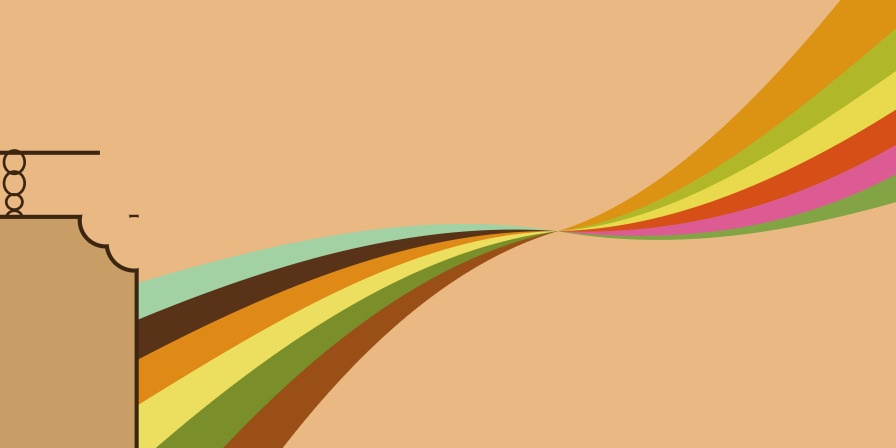
Write a Shadertoy shader that draws this background.

```glsl
// Two fans of coloured ribbons meet in a knot on a tan ground, beside a hanging sign.
// Ribbon edges are cubics in the distance from the knot; the sign is a corner
// with two round bites, hung on a chain of ellipses. Unit: canvas height.

const vec3 GROUND = vec3(0.918, 0.722, 0.510);
const vec3 PANEL  = vec3(0.790, 0.620, 0.400);
const vec3 INK    = vec3(0.230, 0.150, 0.070);

const vec2 KNOT = vec2(1.245, 0.484);

// Cubic coefficients of each edge's drop below the knot, top to bottom.
const vec3 LEFT_EDGES[7] = vec3[7](
    vec3(-0.160, 0.422, -0.128), vec3(-0.074, 0.392, -0.094),
    vec3(-0.017, 0.458, -0.121), vec3( 0.017, 0.630, -0.220),
    vec3( 0.121, 0.573, -0.119), vec3( 0.200, 0.649, -0.066),
    vec3( 0.298, 0.780,  0.030));
const vec3 RIGHT_EDGES[7] = vec3[7](
    vec3(-0.305, -0.979,  0.263), vec3(-0.116, -0.952,  0.413),
    vec3(-0.066, -0.776,  0.313), vec3(-0.022, -0.536,  0.118),
    vec3( 0.039, -0.350, -0.053), vec3( 0.109, -0.256, -0.147),
    vec3( 0.181, -0.445,  0.121));

// Mint, brown, orange, yellow, green, rust.
const vec3 LEFT_BANDS[6] = vec3[6](
    vec3(0.635, 0.820, 0.643), vec3(0.345, 0.200, 0.090),
    vec3(0.875, 0.541, 0.086), vec3(0.925, 0.875, 0.376),
    vec3(0.478, 0.557, 0.160), vec3(0.600, 0.310, 0.086));
// Amber, lime, yellow, red, pink, green.
const vec3 RIGHT_BANDS[6] = vec3[6](
    vec3(0.863, 0.576, 0.078), vec3(0.690, 0.722, 0.160),
    vec3(0.914, 0.851, 0.298), vec3(0.835, 0.310, 0.090),
    vec3(0.863, 0.357, 0.573), vec3(0.510, 0.643, 0.270));

const vec2  PANEL_CORNER = vec2(0.305, 0.516);
const vec2  BITE_UPPER   = vec2(0.236, 0.508);
const vec2  BITE_LOWER   = vec2(0.300, 0.458);
const vec2  BITE_RADII   = vec2(0.058, 0.062);
const vec2  BAR_END      = vec2(0.223, 0.659);
const float LINE_HALF    = 0.0046;
const float LINK_HALF    = 0.0030;
const vec2  LINK_TOP     = vec2(0.032, 0.638);
const float LINK_STEP    = 0.047;
const float LINK_SHRINK  = 0.0052;
const vec2  LINK_BIG     = vec2(0.023, 0.026);
const vec2  LINK_SMALL   = vec2(0.018, 0.017);

// Coverage of a shape from its signed distance, one pixel soft.
float cover(float d) {
    return clamp(0.5 - d * iResolution.y, 0.0, 1.0);
}

// Signed distance above an edge; q = (distance from knot, drop below it).
float edgeDistance(vec2 q, vec3 k) {
    float drop = q.x * (k.x + q.x * (k.y + q.x * k.z));
    float slope = k.x + q.x * (2.0 * k.y + 3.0 * q.x * k.z);
    return (drop - q.y) / sqrt(1.0 + slope * slope);
}

// Lay each band below its upper edge, then close the fan with the ground.
vec3 ribbonFan(vec2 q, vec3 edges[7], vec3 bands[6]) {
    vec3 color = GROUND;
    for (int i = 0; i < 6; i++) {
        color = mix(color, bands[i], cover(edgeDistance(q, edges[i])));
    }
    return mix(color, GROUND, cover(edgeDistance(q, edges[6])));
}

// Approximate distance to the outline of an ellipse.
float ellipseLine(vec2 p, vec2 radii) {
    float k = length(p / radii);
    float g = length(p / (radii * radii));
    return abs(k * (k - 1.0) / max(g, 0.001));
}

float panelDistance(vec2 p) {
    vec2 side = p - PANEL_CORNER;
    float bites = min(length(p - BITE_UPPER) - BITE_RADII.x,
                      length(p - BITE_LOWER) - BITE_RADII.y);
    return max(max(side.x, side.y), -bites);
}

void mainImage(out vec4 fragColor, in vec2 fragCoord) {
    vec2 p = fragCoord / iResolution.y;

    // Ribbons on either side of the knot
    vec2 q = vec2(abs(p.x - KNOT.x), KNOT.y - p.y);
    vec3 color;
    if (p.x < KNOT.x) color = ribbonFan(q, LEFT_EDGES, LEFT_BANDS);
    else color = ribbonFan(q, RIGHT_EDGES, RIGHT_BANDS);

    // Bar and chain
    float bar = max(abs(p.y - BAR_END.y) - LINE_HALF, p.x - BAR_END.x);
    color = mix(color, INK, cover(bar));
    for (int i = 0; i < 4; i++) {
        float n = float(i);
        vec2 center = LINK_TOP;
        center.y -= n * LINK_STEP - n * (n - 1.0) * 0.5 * LINK_SHRINK;
        vec2 radii = i < 2 ? LINK_BIG : LINK_SMALL;
        color = mix(color, INK, cover(ellipseLine(p - center, radii) - LINK_HALF));
    }

    // Sign panel and its outline
    float panel = panelDistance(p);
    color = mix(color, PANEL, cover(panel));
    color = mix(color, INK, cover(abs(panel) - LINE_HALF));

    fragColor = vec4(color, 1.0);
}
```
